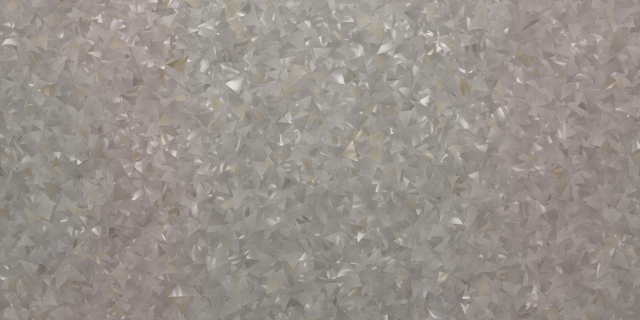
Write a Shadertoy shader that draws this texture.

```glsl
// Mother-of-pearl sheet: overlapping triangular shell chips with silky glints under soft light.

const vec3  PEARL       = vec3(0.578, 0.563, 0.546);
const vec3  OCHRE_SHIFT = vec3(0.015, 0.0, -0.045);
const vec3  PINK_SHIFT  = vec3(0.018, -0.008, -0.002);
const float CELL        = 0.043;  // chip spacing, in canvas heights
const float CHIP_MIN    = 0.45;   // chip radius, in cells
const float CHIP_MAX    = 0.95;
const int   LAYERS      = 4;
const float EDGE        = 0.0022; // edge softness, in canvas heights
const float TONE_RANGE  = 0.105;
const float SHEEN       = 0.05;   // gradient across one chip
const float GLINT_SHARE = 0.30;
const float GLINT_POWER = 0.25;
const float SHADE_SHARE = 0.14;
const float SHADE_POWER = 0.12;
const float STREAKS     = 4.5;    // streaks per cell
const float GRAIN       = 0.022;
const float TAU         = 6.28319;

float hash(vec2 p) {
    vec3 q = fract(vec3(p.xyx) * 0.1031);
    q += dot(q, q.yzx + 33.33);
    return fract((q.x + q.y) * q.z);
}

vec4 hash4(vec2 p) {
    return vec4(hash(p), hash(p + 57.3), hash(p + 113.7), hash(p + 191.1));
}

float noise(vec2 p) {
    vec2 i = floor(p), f = fract(p);
    f = f * f * (3.0 - 2.0 * f);
    return mix(mix(hash(i), hash(i + vec2(1, 0)), f.x),
               mix(hash(i + vec2(0, 1)), hash(i + vec2(1, 1)), f.x), f.y);
}

vec2 polar(float angle) {
    return vec2(cos(angle), sin(angle));
}

// Signed distance to the line a-b, positive on its right side.
float sideDistance(vec2 p, vec2 a, vec2 b) {
    vec2 e = normalize(b - a);
    return dot(p - a, vec2(e.y, -e.x));
}

float chipDistance(vec2 p, float angle, float radius, vec2 skew) {
    vec2 a = radius * polar(angle);
    vec2 b = radius * polar(angle + TAU / 3.0 + skew.x);
    vec2 c = radius * polar(angle + TAU / 1.5 + skew.y);
    return max(sideDistance(p, a, b), max(sideDistance(p, b, c), sideDistance(p, c, a)));
}

// Colour of one chip at p, measured in cells from its centre.
vec3 chipColor(vec2 p, vec2 id, float glintShare) {
    vec4 look = hash4(id + 311.0);
    vec4 kind = hash4(id + 523.0);
    vec2 axis = polar(look.x * TAU);
    vec2 q = vec2(dot(p, axis), dot(p, vec2(-axis.y, axis.x)));

    float tone = (look.y - 0.5) * TONE_RANGE + q.x * SHEEN;

    // Slightly curved fibres run along the chip axis.
    float bend = q.y + (look.z - 0.5) * q.x * q.x;
    float fibre = noise(vec2(q.x * 0.9, bend * STREAKS) + id * 3.7);
    tone += (fibre - 0.5) * 0.035;

    float glint = step(kind.x, glintShare) * (0.3 + 0.7 * kind.y);
    float shade = step(1.0 - SHADE_SHARE, kind.x) * kind.y;
    float bright = smoothstep(0.42, 0.9, fibre) * smoothstep(-0.8, 0.35, q.x);
    tone += GLINT_POWER * glint * bright - SHADE_POWER * shade * smoothstep(0.3, 0.8, fibre);

    float ochre = smoothstep(0.82, 1.0, kind.z) + 0.4 * shade;
    return PEARL + tone + OCHRE_SHIFT * ochre;
}

void mainImage(out vec4 fragColor, in vec2 fragCoord) {
    vec2 uv = fragCoord / iResolution.xy;
    vec2 p = fragCoord / iResolution.y;
    float soft = max(EDGE, 0.7 / iResolution.y) / CELL;

    // Glints gather in patches, mostly near the top centre.
    float lamp = exp(-3.5 * pow(uv.x - 0.48, 2.0) - 1.6 * pow(uv.y - 1.0, 2.0));
    float patches = smoothstep(0.2, 0.8, noise(p * 7.0));
    float glintShare = GLINT_SHARE * (0.35 + 0.65 * lamp) * (0.45 + 0.9 * patches);

    // Stack the chips, layer over layer.
    vec3 color = PEARL;
    for (int layer = 0; layer < LAYERS; layer++) {
        vec2 g = p / CELL + vec2(0.37, 0.61) * float(layer);
        vec2 home = floor(g);
        for (int y = -1; y <= 1; y++)
        for (int x = -1; x <= 1; x++) {
            vec2 cell = home + vec2(x, y);
            vec2 id = cell + float(layer) * 71.0;
            vec4 shape = hash4(id);
            vec2 local = g - cell - shape.xy;
            float radius = mix(CHIP_MIN, CHIP_MAX, shape.w);
            vec2 skew = vec2(hash(id + 7.7), hash(id + 19.9)) - 0.5;
            float d = chipDistance(local, shape.z * TAU, radius, skew * 1.3);
            float cover = 1.0 - smoothstep(-soft, soft, d);
            float rim = 1.0 - smoothstep(0.0, 0.12, abs(d));
            color -= 0.008 * rim * (1.0 - cover);
            color = mix(color, chipColor(local, id, glintShare), cover * 0.92);
        }
    }

    // Broad light, faint pink clouds and fine grain.
    color *= 0.915 + 0.165 * lamp + 0.03 * uv.y;
    color += PINK_SHIFT * smoothstep(0.45, 0.85, noise(p * 2.3 + 4.0));
    color += (noise(p * 230.0) - 0.5) * GRAIN;
    fragColor = vec4(clamp(color, 0.0, 1.0), 1.0);
}
```
